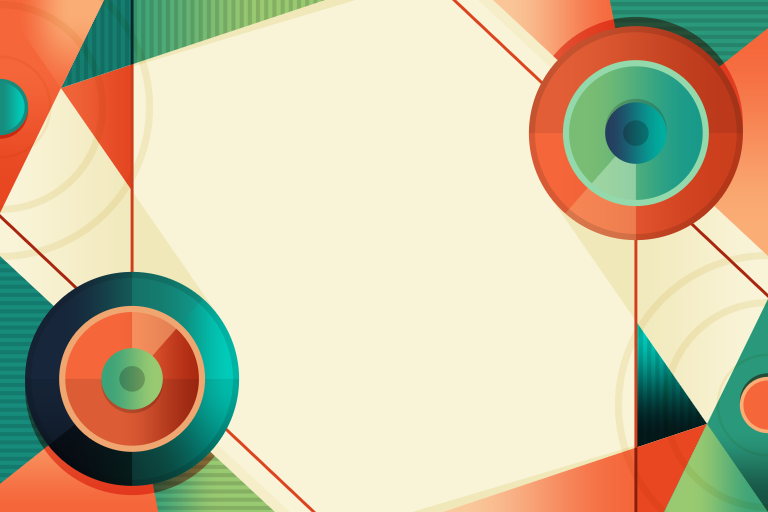
Give the GLSL for this background, as a Shadertoy shader.

```glsl
#define HUB vec2(25.8, 26.0)
#define KNOT vec2(11.9, 82.8)
#define DOT vec2(0.0, 79.1)
#define DISC_R 20.9
#define RING_R 14.25
#define CAP_R 6.0
#define LINE_W 0.29
#define STRIPE_GAP 1.6
#define STRIPE_DEPTH 0.13

const vec3 CREAM = vec3(.976, .957, .847), SAND = vec3(.945, .91, .73);
const vec3 TEAL = vec3(.09, .55, .49), CYAN = vec3(.0, .80, .73);
const vec3 GREEN = vec3(.24, .64, .47), LIME = vec3(.60, .79, .44);
const vec3 MINT = vec3(.58, .85, .67), NAVY = vec3(.09, .15, .23);
const vec3 RED = vec3(.91, .28, .13), ORANGE = vec3(.96, .40, .23);
const vec3 PEACH = vec3(.98, .68, .46), RUST = vec3(.66, .15, .06);
const vec3 PINE = vec3(.02, .17, .18);

float px; // one pixel in canvas units

// Signed distance to the line a-b, positive on its left
float side(vec2 p, vec2 a, vec2 b) {
    vec2 n = normalize(b - a);
    return n.x * (p.y - a.y) - n.y * (p.x - a.x);
}

float cover(float d) { return clamp(.5 - d / px, 0., 1.); }

void paint(inout vec3 c, vec3 ink, float d) { c = mix(c, ink, cover(d)); }

float stripes(float x) {
    float d = abs(fract(x / STRIPE_GAP) - .5) * STRIPE_GAP;
    return 1. - STRIPE_DEPTH * cover(d - .25 * STRIPE_GAP);
}

// Knot of triangles in the upper corner
void corner(inout vec3 c, vec2 q, float flip) {
    float steep = side(q, vec2(0, 58.4), KNOT);
    float fall = side(q, vec2(0, 100), KNOT);
    float rise = side(q, KNOT, vec2(63.5, 100));
    float post = q.x - HUB.x;

    // Sand folds
    vec3 fold = mix(CREAM, SAND, smoothstep(0., 25., q.x) * .85);
    paint(c, mix(fold, SAND, cover(-post)), max(max(steep, fall), 38. - q.y));
    paint(c, SAND, max(-side(q, KNOT, vec2(69.5, 100)), -post));

    // Hanging triangle
    vec3 warm = mix(ORANGE, RED, smoothstep(12., 27., q.x)) * .98;
    vec3 cool = mix(CYAN, PINE * .6, smoothstep(64., 85., q.y)) * stripes(q.x);
    paint(c, mix(warm, cool, flip), max(max(rise, -fall), post));

    // Long triangle, split by the post
    vec3 grass = mix(GREEN, LIME, smoothstep(24., 52., q.x));
    grass = mix(grass, TEAL * .9, cover(post)) * stripes(q.x);
    vec3 glow = mix(ORANGE, mix(PEACH, CREAM, .4), smoothstep(25., 62., q.x));
    glow = mix(glow, RED, cover(post));
    paint(c, mix(grass, glow, flip), max(-rise, steep));

    // Outer area and its wedge
    vec3 outer = mix(mix(ORANGE, RED, smoothstep(88., 64., q.y)),
                     mix(GREEN, TEAL, .5) * mix(1., .55, smoothstep(84., 98., q.y)), flip);
    paint(c, outer, -steep);
    vec3 wedge = mix(mix(ORANGE, PEACH, smoothstep(3., 14., q.x) * smoothstep(80., 98., q.y)),
                     mix(GREEN, LIME, smoothstep(2., 15., q.x)), flip);
    paint(c, wedge, max(-steep, -fall));

    // Faint rings around the dot
    float r = length(q - DOT);
    for (int i = 0; i < 3; i++) {
        float ring = abs(r - (9.8 + 9.2 * float(i) + (i > 0 ? 1. : 0.))) - (i > 0 ? .7 : .25);
        c *= mix(vec3(1), vec3(.97, .95, .88), cover(ring));
    }

    // Dot with its shadow
    c *= mix(vec3(1), vec3(.85, .5, .45), cover(length(q - DOT + vec2(0, .7)) - 5.5));
    paint(c, mix(TEAL, PEACH, flip), r - 5.5);
    paint(c, mix(mix(TEAL, CYAN, smoothstep(0., 5., q.x)), ORANGE, flip), r - 4.8);

    // Post
    vec3 rod = mix(mix(RED * .88, PINE, cover(-rise)), mix(RED * .9, RUST * .8, cover(-rise)), flip);
    paint(c, rod, max(abs(post) - LINE_W, HUB.y - q.y));
}

// Slanted band and the fields behind the disc
void base(inout vec3 c, vec2 q, float flip) {
    float edge = side(q, vec2(0, 50), vec2(53.7, 0));
    paint(c, mix(CREAM, SAND, .5), max(edge - 2., q.y - 38.));
    vec3 field = mix(TEAL * stripes(q.y), mix(ORANGE, PEACH, smoothstep(5., 46., q.y)), flip);
    vec3 right = mix(mix(GREEN, LIME, smoothstep(29., 43., q.x)) * stripes(q.y),
                     mix(ORANGE, mix(PEACH, CREAM, .35), smoothstep(28., 52., q.x)), flip);
    vec3 low = mix(mix(ORANGE, PEACH, smoothstep(0., 16., q.y) * .7), mix(TEAL, GREEN, .5) * stripes(q.y), flip);
    paint(field, low, side(q, vec2(0, 5.5), HUB));
    paint(field, right, max(-side(q, vec2(30.9, 0), HUB) * -1., q.y - HUB.y));
    field *= mix(vec3(1), vec3(.92, .52, .46), cover(length(q - HUB + vec2(0, 1.8)) - DISC_R));
    paint(c, field, edge);
    float wire = abs(side(q, vec2(0, 57.8), vec2(61.3, 0))) - LINE_W;
    paint(c, mix(RUST, RED * .95, smoothstep(15., 40., q.x)), wire);
}

// Nested discs cut into sectors; u is the unfolded offset
void disc(inout vec3 c, vec2 q, float flip) {
    vec2 d = q - HUB, u = d * (1. - 2. * flip);
    float r = length(d);
    float bright = cover(max(-d.x, -side(d, vec2(0), vec2(.66, .75))));
    float lower = cover(d.y);
    float deep = cover(max(d.x, side(d, vec2(0), vec2(.78, .62))));

    vec3 sea = mix(mix(NAVY, TEAL * .8, smoothstep(-14., 8., d.x)), CYAN, smoothstep(4., 20., d.x));
    sea *= mix(.65, 1., smoothstep(-20., 0., d.y)) * (1. - .5 * deep);
    vec3 fire = mix(ORANGE, RED * .88, smoothstep(-16., 18., u.x));
    vec3 outer = mix(mix(sea, TEAL, bright * .45), mix(fire, PEACH, bright * .45), flip);
    outer *= 1. - .08 * lower;
    paint(c, outer * .88, r - DISC_R);
    paint(c, outer, r - DISC_R + 1.2);

    vec3 ember = mix(ORANGE, RUST, smoothstep(-3., 15., d.x)) * (1. - .1 * lower);
    vec3 leaf = mix(mix(LIME, GREEN, .35), TEAL * 1.1, smoothstep(-10., 12., u.x));
    vec3 inner = mix(mix(ember, PEACH, bright * .6), mix(leaf, mix(MINT, CREAM, .3), bright * .65), flip);
    paint(c, mix(PEACH * .96, MINT, flip), r - RING_R);
    paint(c, inner, r - RING_R + 1.2);

    // Cap with a soft drop shade and a core
    c *= 1. - .18 * cover(length(d + vec2(0, .7)) - CAP_R);
    vec3 cap = mix(mix(GREEN, LIME, smoothstep(-5., 5., d.x)),
                   mix(NAVY * 1.6, CYAN * .85, smoothstep(-6., 6., u.x)), flip);
    paint(c, cap, r - CAP_R);
    paint(c, cap * .78, r - 2.5);
}

void mainImage(out vec4 fragColor, in vec2 fragCoord) {
    vec2 size = vec2(150, 100);
    vec2 p = fragCoord / iResolution.xy * size;
    px = size.y / iResolution.y;
    float flip = step(75., p.x);
    vec2 q = mix(p, size - p, flip); // half-turn symmetry
    vec3 c = CREAM;
    corner(c, q, flip);
    base(c, q, flip);
    disc(c, q, flip);
    fragColor = vec4(c, 1);
}
```
